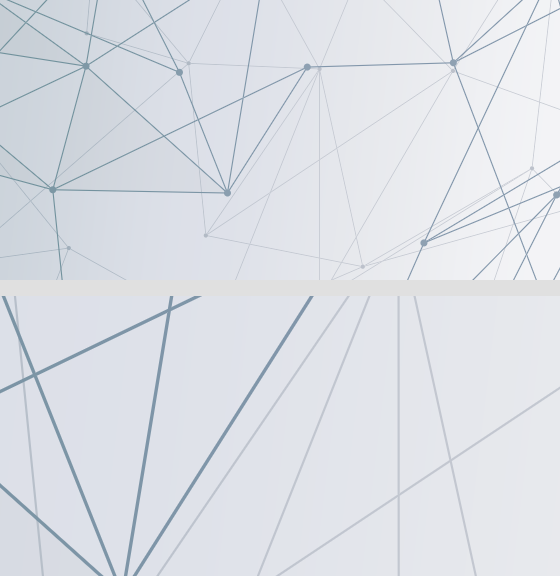
Top, the full canvas; bottom, a detail of the centre.
Give the GLSL for this background, as a Shadertoy shader.

```glsl
#define COLS 6
#define NODES 24
#define CELL 0.5
#define JITTER 0.85
#define REACH 1.1
#define FILL_CHANCE 0.25
#define STRONG_LINE 0.0020
#define FAINT_LINE 0.0013
#define STRONG_DOT 0.0125
#define FAINT_DOT 0.0076
#define LEAN vec2(0.515, 0.857)

float hash(int a, int b, int seed) {
    uint h = uint(a) * 374761393u + uint(b) * 668265263u + uint(seed) * 974711u;
    h = (h ^ (h >> 15)) * 2246822519u;
    h = (h ^ (h >> 13)) * 3266489917u;
    return float((h ^ (h >> 16)) & 65535u) / 65536.0;
}

// Staggered, jittered grid that reaches one cell beyond the canvas
vec2 nodePosition(int i, int seed) {
    int row = i / COLS;
    vec2 cell = vec2(i % COLS, row) - 1.0;
    cell.x += 0.5 * float(row % 2) - 0.25;
    vec2 jitter = vec2(hash(i, 101, seed), hash(i, 211, seed)) - 0.5;
    return CELL * (cell + 0.5 + JITTER * jitter);
}

float segmentDistance(vec2 p, vec2 a, vec2 b) {
    vec2 ab = b - a, ap = p - a;
    return length(ap - ab * clamp(dot(ap, ab) / dot(ab, ab), 0.0, 1.0));
}

float side(vec2 p, vec2 a, vec2 b) {
    vec2 ab = b - a;
    return (ab.x * (p.y - a.y) - ab.y * (p.x - a.x)) / length(ab);
}

float coverage(float dist, float pixel) {
    return clamp(0.5 - dist / pixel, 0.0, 1.0);
}

// Links along the steep rising diagonal are the most likely
float linkChance(vec2 ab) {
    float along = dot(normalize(ab), LEAN);
    return mix(0.2, 1.0, along * along);
}

// Returns line coverage, dot coverage and number of shaded facets
vec3 network(vec2 p, int seed, float chance, float lineWidth, float dotRadius, float pixel) {
    vec2 nodes[NODES];
    for (int i = 0; i < NODES; i++) nodes[i] = nodePosition(i, seed);

    float lineDist = 10.0, dotDist = 10.0, facets = 0.0;
    for (int i = 0; i < NODES; i++) {
        vec2 a = nodes[i];
        dotDist = min(dotDist, length(p - a));

        // Random links between nodes within reach
        for (int j = i + 1; j < NODES; j++) {
            vec2 b = nodes[j];
            if (distance(a, b) < REACH && hash(i, j, seed) < chance * linkChance(b - a))
                lineDist = min(lineDist, segmentDistance(p, a, b));
        }

        // Some outlined triangles between neighbours
        if (i % COLS < COLS - 1 && i + COLS < NODES && hash(i, 307, seed) < FILL_CHANCE) {
            vec2 b = nodes[i + 1], c = nodes[i + COLS];
            float turn = sign(side(c, a, b));
            float inside = min(turn * side(p, a, b),
                           min(turn * side(p, b, c), turn * side(p, c, a)));
            facets += coverage(-inside, pixel);
            lineDist = min(lineDist, min(segmentDistance(p, a, b),
                           min(segmentDistance(p, b, c), segmentDistance(p, c, a))));
        }
    }
    return vec3(coverage(lineDist - lineWidth, pixel),
                coverage(dotDist - dotRadius, pixel), facets);
}

// Cool grey on the left to near white at the lower right
vec3 backdrop(vec2 uv) {
    float t = uv.x + 0.06 * (0.5 - uv.y);
    vec3 color = mix(vec3(0.795, 0.825, 0.855), vec3(0.867, 0.88, 0.912), smoothstep(-0.07, 0.39, t));
    color = mix(color, vec3(0.905, 0.912, 0.928), smoothstep(0.36, 0.7, t));
    return mix(color, vec3(0.952, 0.954, 0.964), smoothstep(0.6, 1.0, t));
}

void mainImage(out vec4 fragColor, in vec2 fragCoord) {
    vec2 uv = fragCoord / iResolution.xy;
    vec2 p = fragCoord / iResolution.y;
    float pixel = 1.0 / iResolution.y;

    vec3 strong = network(p, 17, 0.72, STRONG_LINE, STRONG_DOT, pixel);
    vec3 faint = network(p, 42, 0.42, FAINT_LINE, FAINT_DOT, pixel);

    // Both inks shift from teal on the left to slate on the right
    float shift = smoothstep(0.0, 0.6, uv.x);
    vec3 strongInk = mix(vec3(0.44, 0.57, 0.61), vec3(0.51, 0.59, 0.67), shift);
    vec3 dotInk = mix(vec3(0.48, 0.59, 0.64), vec3(0.56, 0.63, 0.70), shift);
    vec3 faintInk = mix(vec3(0.61, 0.67, 0.72), vec3(0.73, 0.75, 0.79), shift);

    vec3 color = backdrop(uv);
    color *= 1.0 - vec3(0.024, 0.022, 0.024) * min(strong.z, 1.0);
    color = mix(color, faintInk, max(0.8 * faint.x, 0.95 * faint.y));
    color = mix(color, strongInk, strong.x);
    color = mix(color, dotInk, strong.y);
    fragColor = vec4(color, 1.0);
}
```
